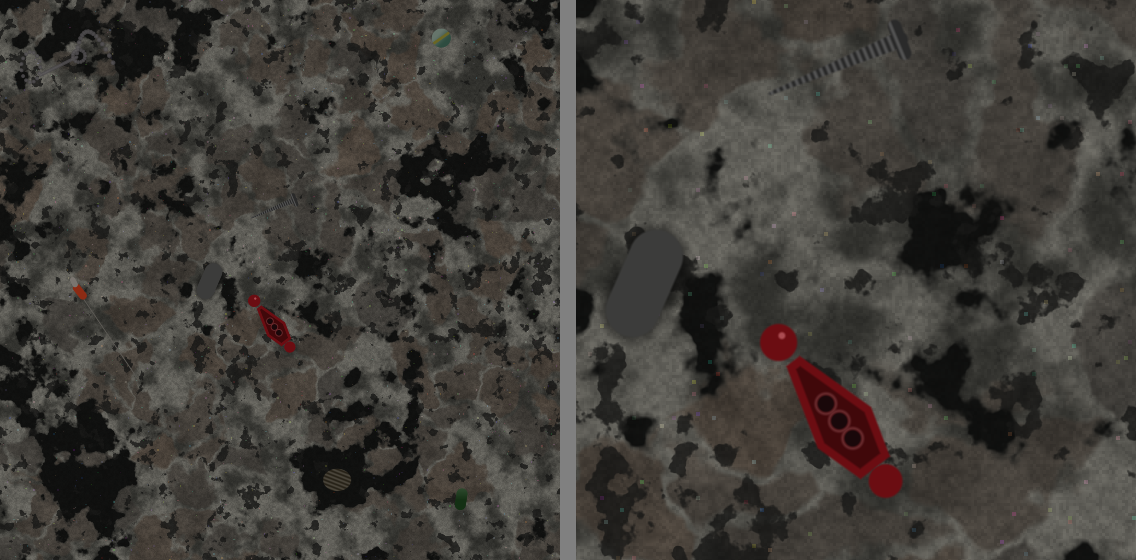
Left: the whole. Right: its middle third, enlarged.
Give the GLSL for this texture, as a three.js fragment shader.

```glsl
varying vec2 vUv;

float hash(vec2 p) {
  vec3 q = fract(vec3(p.xyx) * 0.1031);
  q += dot(q, q.yzx + 33.33);
  return fract((q.x + q.y) * q.z);
}

float noise(vec2 p) {
  vec2 i = floor(p), f = fract(p);
  f = f * f * (3.0 - 2.0 * f);
  return mix(mix(hash(i), hash(i + vec2(1, 0)), f.x),
             mix(hash(i + vec2(0, 1)), hash(i + vec2(1, 1)), f.x), f.y);
}

float fbm(vec2 p) {
  float sum = 0.0, amp = 0.516;
  for (int i = 0; i < 5; i++) {
    sum += amp * noise(p);
    p = mat2(1.6, 1.2, -1.2, 1.6) * p + 17.3;
    amp *= 0.5;
  }
  return sum;
}

// x: gap between the two nearest seeds, y: random value of the cell
vec2 crystals(vec2 p) {
  vec2 cell = floor(p);
  float near = 9.0, next = 9.0, id = 0.0;
  for (int y = -1; y <= 1; y++)
  for (int x = -1; x <= 1; x++) {
    vec2 c = cell + vec2(x, y);
    float d = distance(p, c + vec2(hash(c), hash(c + 71.7)));
    if (d < near) { next = near; near = d; id = hash(c + 29.1); }
    else next = min(next, d);
  }
  return vec2(next - near, id);
}

vec3 granite(vec2 p) {
  vec2 warp = vec2(fbm(p * 18.0 + 3.0), fbm(p * 18.0 + 51.0)) - 0.5;
  float fine = noise(p * 210.0) - 0.5;

  // pale mottled ground
  float mottle = fbm(p * 34.0 + 9.0) + 0.25 * (fbm(p * 7.0) - 0.5);
  vec3 col = mix(vec3(0.19, 0.19, 0.175), vec3(0.385, 0.38, 0.355), smoothstep(0.25, 0.68, mottle));

  // brownish crystals with pale seams
  vec2 grain = crystals(p * 13.0 + warp * 1.3);
  float body = smoothstep(0.03, 0.22, grain.x + 0.25 * (mottle - 0.5)) * step(grain.y, 0.62);
  vec3 tint = mix(vec3(0.225, 0.215, 0.20), vec3(0.275, 0.235, 0.20), fract(grain.y * 17.0));
  tint *= 0.8 + 0.45 * fbm(p * vec2(24.0, 50.0) + grain.y * 40.0);
  col = mix(col, tint, body * 0.8);

  // black mica in ragged clusters
  float mica = 0.55 * fbm(p * 6.0 + 23.0 + warp) + 0.45 * fbm(p * 27.0 + 80.0);
  col = mix(col, vec3(0.15, 0.15, 0.14), 0.55 * smoothstep(0.545, 0.585, mica));
  col = mix(col, vec3(0.06, 0.062, 0.058), smoothstep(0.573, 0.603, mica));
  float fleck = smoothstep(0.65, 0.71, fbm(p * 48.0 + 140.0));
  col = mix(col, vec3(0.09, 0.09, 0.085), fleck * 0.8);

  // grit and rare bright specks
  col *= 1.0 + 0.2 * fine + 0.14 * (hash(floor(p * 512.0)) - 0.5);
  vec2 speck = floor(p * 420.0);
  vec3 hue = vec3(hash(speck + 5.0), hash(speck + 15.0), hash(speck + 25.0));
  return col + 0.16 * hue * step(0.994, hash(speck + 300.0));
}

float segment(vec2 p, vec2 a, vec2 b) {
  vec2 pa = p - a, ba = b - a;
  return length(pa - ba * clamp(dot(pa, ba) / dot(ba, ba), 0.0, 1.0));
}

float cover(float d) { return 1.0 - smoothstep(-0.001, 0.001, d); }

vec3 beadChain(vec3 col, vec2 p) {
  float d = segment(p, vec2(0.072, 0.866), vec2(0.137, 0.898)) - 0.003;
  for (int i = 0; i < 16; i++) {
    float t = float(i) / 15.0, a = t * 6.283;
    vec2 arc = mix(mix(vec2(0.137, 0.905), vec2(0.15, 0.99), t),
                   mix(vec2(0.15, 0.99), vec2(0.202, 0.888), t), t);
    vec2 turn = vec2(cos(a), sin(a));
    d = min(d, distance(p, arc) - 0.0042);
    d = min(d, distance(p, vec2(0.055, 0.88) + turn * vec2(0.017, 0.027)) - 0.0035);
    d = min(d, distance(p, vec2(0.141, 0.9) + turn * 0.011) - 0.0035);
  }
  return mix(col, vec3(0.35, 0.34, 0.35) - 25.0 * max(d + 0.003, 0.0), cover(d) * 0.8);
}

vec3 redCharm(vec3 col, vec2 p) {
  vec2 q = p - vec2(0.487, 0.42);
  q = vec2(dot(q, vec2(0.61, -0.79)), dot(q, vec2(0.79, 0.61)));
  float body = max(abs(q.x) - 0.04, abs(q.y) + 0.3 * abs(q.x - 0.01) - 0.02);
  float balls = min(length(q + vec2(0.054, 0.0)) - 0.011, length(q - vec2(0.05, 0.0)) - 0.01);
  col = mix(col, vec3(0.42, 0.05, 0.07), cover(min(body, balls)));
  col = mix(col, vec3(0.25, 0.03, 0.04), cover(body + 0.005));
  for (int i = 0; i < 3; i++) {
    float ring = length(q - vec2(0.013 * float(i) - 0.008, 0.0));
    col = mix(col, vec3(0.10, 0.03, 0.04), cover(ring - 0.005));
    col = mix(col, vec3(0.40, 0.16, 0.17), cover(abs(ring - 0.006) - 0.0008));
  }
  return col + 0.25 * cover(length(q + vec2(0.056, -0.004)) - 0.002);
}

void main() {
  vec2 p = vUv;
  vec3 col = beadChain(granite(p), p);

  // grey tag with shadow
  float tag = segment(p, vec2(0.367, 0.482), vec2(0.381, 0.514)) - 0.016;
  col *= 1.0 - 0.5 * (1.0 - smoothstep(-0.004, 0.008, tag));
  col = mix(col, vec3(0.235, 0.235, 0.23), cover(tag));

  // screw
  vec2 tip = vec2(0.449, 0.611), head = vec2(0.526, 0.643);
  float along = clamp(dot(p - tip, head - tip) / dot(head - tip, head - tip), 0.0, 1.0);
  float screw = min(segment(p, tip, head) - 0.001 - 0.004 * along,
                    segment(p, head + vec2(-0.003, 0.008), head + vec2(0.003, -0.008)) - 0.004);
  col = mix(col, vec3(0.24 + 0.08 * sin(along * 130.0)), cover(screw));

  // pin with orange head
  col = mix(col, vec3(0.36, 0.35, 0.33), cover(segment(p, vec2(0.15, 0.465), vec2(0.24, 0.332)) - 0.0008));
  col = mix(col, vec3(0.55, 0.17, 0.08), cover(segment(p, vec2(0.137, 0.486), vec2(0.148, 0.472)) - 0.007));
  col = mix(col, vec3(0.48, 0.46, 0.44), cover(segment(p, vec2(0.13, 0.5), vec2(0.134, 0.492)) - 0.005));

  // glass marble
  vec2 m = p - vec2(0.788, 0.932);
  vec3 glass = mix(vec3(0.18, 0.30, 0.25), vec3(0.40, 0.46, 0.42), smoothstep(-0.015, 0.015, m.y - m.x));
  glass = mix(glass, vec3(0.42, 0.40, 0.14), cover(abs(m.y - 0.7 * m.x) - 0.003));
  col = mix(col, glass, cover(length(m) - 0.017));

  // ridged disc and green bead
  vec2 disc = p - vec2(0.602, 0.143);
  float ridge = sin(disc.x * 350.0 + disc.y * 900.0);
  col = mix(col, vec3(0.22, 0.20, 0.16) + 0.07 * ridge, cover(length(disc * vec2(0.8, 1.0)) - 0.02));
  float bead = segment(p, vec2(0.822, 0.099), vec2(0.825, 0.118)) - 0.01;
  col = mix(col, vec3(0.08, 0.19, 0.08) + 5.0 * max(p.y - 0.108, 0.0), cover(bead));

  gl_FragColor = vec4(redCharm(col, p), 1.0);
}
```
